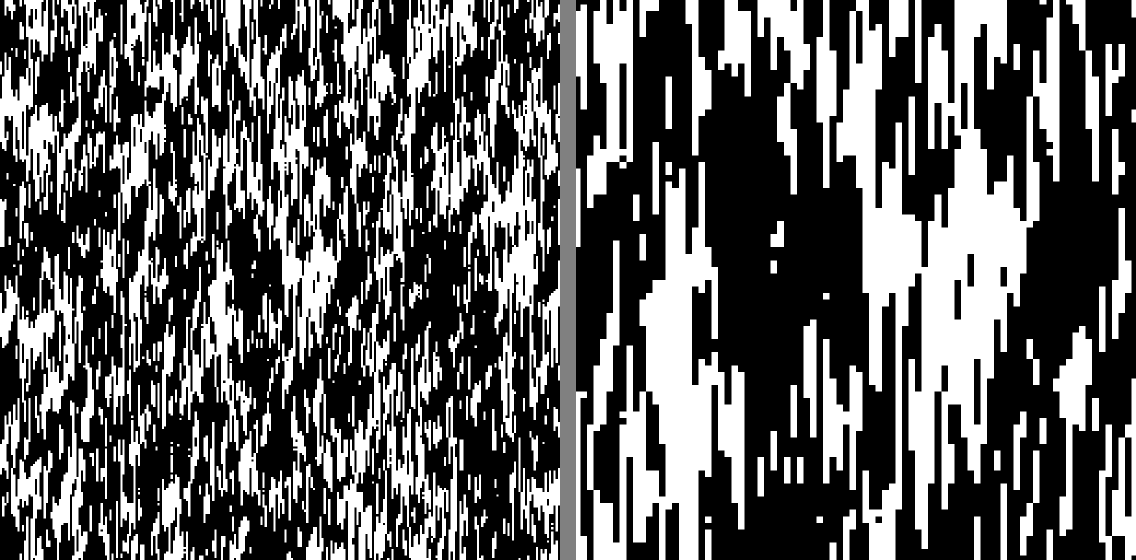
Left: the whole. Right: its middle third, enlarged.
Write a WebGL 2 fragment shader that draws this texture.

```glsl
#version 300 es
precision highp float;
// Black and white vertical streaks on a 256 by 256 grid of cells.
// Each column carries its own stretched noise; slanted, wider noise gathers
// neighbouring columns into clumps, and a threshold makes the two tones.

uniform vec2 u_resolution;
out vec4 fragColor;

float hash(vec2 p) {
  return fract(sin(dot(p, vec2(127.1, 311.7))) * 43758.5453);
}

// Smooth noise along one column, with a random phase per column
float columnNoise(float column, float y) {
  y += 7.0 * hash(vec2(column, 71.0));
  float i = floor(y);
  float t = smoothstep(0.0, 1.0, y - i);
  return mix(hash(vec2(column, i)), hash(vec2(column, i + 1.0)), t);
}

float valueNoise(vec2 p) {
  vec2 i = floor(p);
  vec2 t = smoothstep(0.0, 1.0, p - i);
  float low = mix(hash(i), hash(i + vec2(1.0, 0.0)), t.x);
  float high = mix(hash(i + vec2(0.0, 1.0)), hash(i + vec2(1.0, 1.0)), t.x);
  return mix(low, high, t.y);
}

// 1 in a white cell, 0 in a black one
float streaks(vec2 cell) {
  float fine = columnNoise(cell.x, cell.y / 9.0) - 0.5;

  // Clumps leaning to either side
  vec2 leanRight = vec2(cell.x - 0.18 * cell.y, cell.y + 0.7 * cell.x);
  vec2 leanLeft = vec2(cell.x + 0.15 * cell.y, cell.y - 0.9 * cell.x);
  float clumps = valueNoise(leanRight / vec2(4.0, 15.0) + 37.0) - 0.5;
  float patches = valueNoise(leanLeft / vec2(10.0, 22.0) + 83.0) - 0.5;

  float grain = hash(cell + 411.0) - 0.5;
  float level = fine + 0.8 * clumps + 0.6 * patches + 0.05 * grain;
  return step(0.108, level);
}

void main() {
  // Four samples per pixel smooth the cell edges at any size
  float tone = 0.0;
  for (int k = 0; k < 4; k++) {
    vec2 offset = vec2(k % 2, k / 2) * 0.5 - 0.25;
    vec2 uv = (gl_FragCoord.xy + offset) / u_resolution;
    tone += 0.25 * streaks(floor(uv * 256.0));
  }
  fragColor = vec4(vec3(tone), 1.0);
}
```
